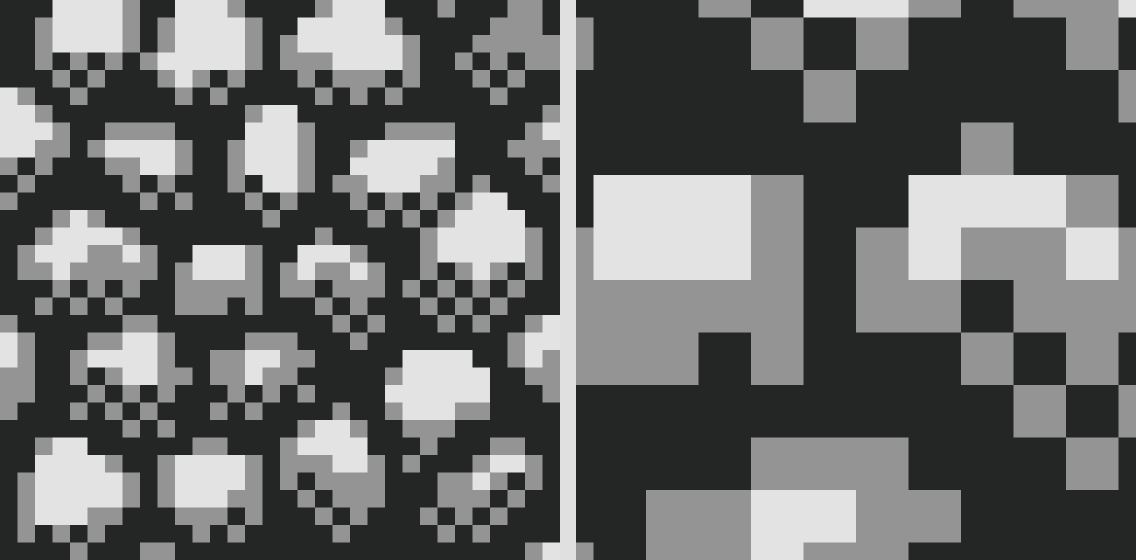
Left, the full canvas; right, a detail of the centre.
Reproduce this texture procedurally as a Shadertoy shader.

```glsl
// Blocky pixel-art pebbles on a dark ground, in three flat greys.
// Cellular noise sampled on a coarse grid gives rounded stones; each has a pale
// cap, a mid-grey body and a checkered shadow along its lower side.

const vec3 DARK  = vec3(0.14, 0.15, 0.15);
const vec3 MID   = vec3(0.58);
const vec3 LIGHT = vec3(0.89);

const float BLOCKS      = 32.0;            // blocks across the canvas
const vec2  SPACING     = vec2(8.0, 6.4);  // stone pitch, in blocks
const float JITTER      = 0.55;            // irregularity of the stones
const float GAP         = 0.55;            // half width of the dark joints
const float ROUNDNESS   = 1.6;             // lower rounds the corners more
const float CAP_INSET   = 1.5;             // grey rim around the pale cap
const float CAP_LEVEL   = 0.1;             // height where the cap starts
const float CAP_VARIETY = 1.8;             // cap height change between stones
const float SHADE_LEVEL = -0.75;           // height where the checks start

vec2 hash2(vec2 p) {
    vec3 q = fract(p.xyx * vec3(0.1031, 0.1030, 0.0973));
    q += dot(q, q.yzx + 33.33);
    return fract((q.xx + q.yz) * q.zy);
}

// Centre of a stone, with every other row shifted by half a pitch
vec2 stoneCentre(vec2 id) {
    vec2 stagger = vec2(0.5 + 0.5 * mod(id.y, 2.0), 0.5);
    return (id + stagger + JITTER * (hash2(id + 71.0) - 0.5)) * SPACING;
}

// Offset from the nearest centre (xy); its id goes to nearestId
vec2 nearestStone(vec2 p, out vec2 nearestId) {
    vec2 base = floor(p / SPACING);
    vec2 best = vec2(100.0);
    nearestId = base;
    for (int j = -2; j <= 2; j++)
    for (int i = -2; i <= 2; i++) {
        vec2 id = base + vec2(i, j);
        vec2 offset = p - stoneCentre(id);
        if (dot(offset, offset) < dot(best, best)) {
            best = offset;
            nearestId = id;
        }
    }
    return best;
}

// Rounded distance to the joints around a stone
float jointDistance(vec2 p, vec2 stoneId) {
    vec2 centre = stoneCentre(stoneId);
    float sum = 0.0;
    for (int j = -2; j <= 2; j++)
    for (int i = -2; i <= 2; i++) {
        if (i == 0 && j == 0) continue;
        vec2 other = stoneCentre(stoneId + vec2(i, j));
        float d = dot(0.5 * (centre + other) - p, normalize(other - centre));
        sum += exp(-ROUNDNESS * d);
    }
    return -log(sum) / ROUNDNESS;
}

// Flat colour of one block
vec3 blockColour(vec2 block) {
    vec2 p = block + 0.5;
    vec2 id;
    vec2 offset = nearestStone(p, id);
    float inset = jointDistance(p, id);
    if (inset < GAP) return DARK;

    // Uneven, slightly tilted bands of light
    vec2 rnd = hash2(id + 19.0);
    float wobble = 0.5 * sin(offset.x * 1.3 + rnd.x * 6.28);
    float height = offset.y + wobble + (rnd.y - 0.5) * 0.3 * offset.x;

    if (height < SHADE_LEVEL)
        return mod(block.x + block.y, 2.0) < 0.5 ? MID : DARK;
    float capLevel = CAP_LEVEL + (rnd.x - 0.5) * CAP_VARIETY;
    bool inCap = height > capLevel && inset > CAP_INSET - 0.2 * offset.y;
    return inCap ? LIGHT : MID;
}

void mainImage(out vec4 fragColor, in vec2 fragCoord) {
    float pixel = BLOCKS / iResolution.y;
    vec2 p = fragCoord * pixel;

    // Blend the four blocks around the nearest grid corner over one pixel
    vec2 corner = floor(p + 0.5);
    vec2 cover = clamp((p - corner) / pixel + 0.5, 0.0, 1.0);
    vec3 lower = mix(blockColour(corner - 1.0),
                     blockColour(corner - vec2(0.0, 1.0)), cover.x);
    vec3 upper = mix(blockColour(corner - vec2(1.0, 0.0)),
                     blockColour(corner), cover.x);
    fragColor = vec4(mix(lower, upper, cover.y), 1.0);
}
```
